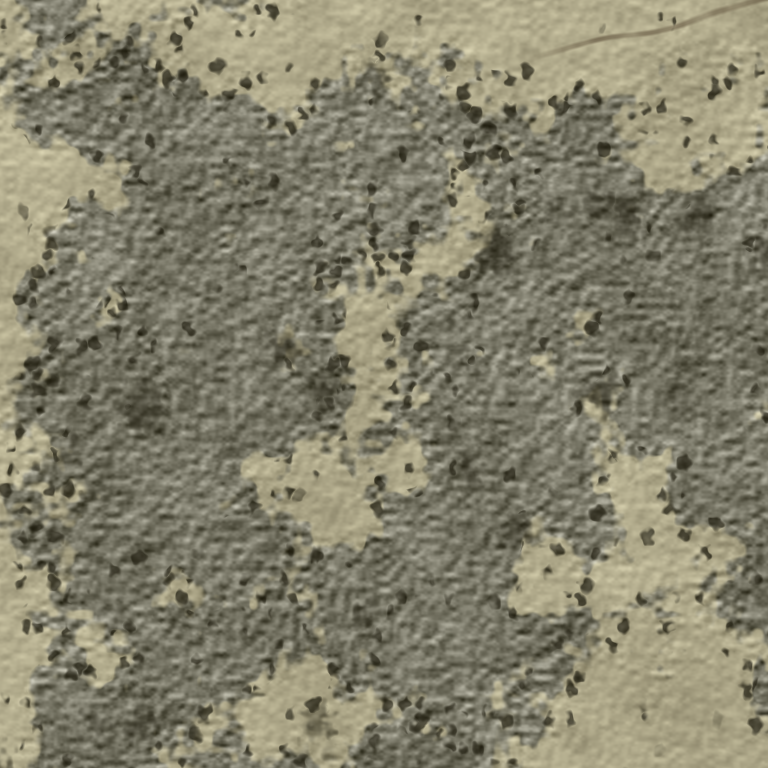
Write a three.js fragment shader that draws this texture.

```glsl
// Dry scrubland from above: grey brush, frayed pale sand clearings and dark shrubs.
varying vec2 vUv;

#define SAND vec3(0.685, 0.66, 0.54)
#define SCRUB vec3(0.465, 0.458, 0.395)
#define SHRUB vec3(0.19, 0.18, 0.125)
#define TRACK vec3(0.42, 0.37, 0.28)
#define GRAIN_SCALE vec2(105.0, 135.0)
#define SCRUB_RELIEF 0.23
#define SAND_RELIEF 0.09
#define FRAY 0.07
#define BUSH_CELLS 52.0
#define THICKET_CELLS 17.0

float hash(vec2 p) {
  vec3 q = fract(vec3(p.xyx) * 0.1031);
  q += dot(q, q.yzx + 33.33);
  return fract((q.x + q.y) * q.z);
}

float noise(vec2 p) {
  vec2 i = floor(p);
  vec2 f = fract(p);
  f = f * f * (3.0 - 2.0 * f);
  float low = mix(hash(i), hash(i + vec2(1.0, 0.0)), f.x);
  float high = mix(hash(i + vec2(0.0, 1.0)), hash(i + 1.0), f.x);
  return mix(low, high, f.y);
}

float fbm(vec2 p) {
  float sum = 0.0;
  float weight = 0.53;
  for (int i = 0; i < 4; i++) {
    sum += weight * noise(p);
    p = mat2(1.6, 1.2, -1.2, 1.6) * p + 17.3;
    weight *= 0.5;
  }
  return sum;
}

// Broad clearings: positive inside, falling below zero in the brush.
float clearings(vec2 p) {
  float margin = 0.075 + 0.05 * cos(12.57 * (p.y - 0.22)) - p.x;
  float plateau = min(p.y - 0.955 + 0.15 * p.x, p.x - 0.13);
  float stripCentre = mix(0.43, 0.52, smoothstep(0.4, 0.6, p.y));
  float strip = 0.025 + 0.07 * cos(20.27 * (p.y - 0.68)) - abs(p.x - stripCentre);
  float drop = 0.46 - p.y;
  float fan = 0.48 * drop - abs(p.x - 0.8 - 0.2 * drop);
  return max(max(margin, plateau), max(strip, fan));
}

// Scattered ragged blobs, one per cell, present where density beats the cell's hash.
float blobs(vec2 uv, float cells, float density, float softness) {
  vec2 p = uv * cells;
  p += 0.5 * (vec2(noise(uv * 120.0), noise(uv * 120.0 + 40.0)) - 0.5);
  vec2 home = floor(p);
  float cover = 0.0;
  for (int y = -1; y <= 1; y++) {
    for (int x = -1; x <= 1; x++) {
      vec2 cell = home + vec2(float(x), float(y));
      vec2 centre = cell + 0.15 + 0.7 * vec2(hash(cell + 3.7), hash(cell + 91.3));
      float radius = mix(0.2, 0.44, hash(cell + 57.1));
      float chance = hash(cell + 23.9);
      float present = smoothstep(chance, chance + 0.05, density);
      float d = length((p - centre) * vec2(1.0, 0.85));
      cover = max(cover, present * (1.0 - smoothstep(radius - softness, radius + softness, d)));
    }
  }
  return cover;
}

void main() {
  vec2 uv = vUv;

  // Clearing mask, warped broadly and frayed at grain size
  vec2 warp = vec2(fbm(uv * 7.0), fbm(uv * 7.0 + 31.0)) - 0.5;
  float field = max(clearings(uv + 0.12 * warp), -0.085);
  field += 0.34 * (fbm(uv * 13.0 + 5.0) - 0.5);
  float frayed = field + FRAY * (noise(uv * 85.0) - 0.5);
  float sand = smoothstep(-0.018, 0.022, frayed);
  float fringe = exp(-field * field / 0.0022);

  // Side-lit grain, a little wider than tall
  vec2 g = uv * GRAIN_SCALE + 1.5 * warp;
  float relief = noise(g) - noise(g + vec2(-0.45, 0.85));
  relief += 0.4 * (noise(g * 2.1 + 9.0) - 0.5);
  float clumps = noise(uv * 48.0 + 70.0) - 0.5;
  float drift = fbm(uv * vec2(9.0, 12.0) + 50.0) - 0.5;

  // Ground colours
  float scrubTone = SCRUB_RELIEF * relief + 0.11 * clumps + 0.16 * drift;
  float ripple = noise(mat2(0.9, 0.4, -0.4, 0.9) * uv * vec2(24.0, 70.0)) - 0.5;
  float sandTone = SAND_RELIEF * relief + 0.06 * ripple + 0.15 * drift;
  vec3 color = mix(SCRUB + scrubTone, SAND + sandTone * vec3(1.0, 1.0, 0.9), sand);
  color += fringe * 0.09 * relief;

  // Faint worn track across the upper clearing
  float trackLine = 0.925 + 0.25 * (uv.x - 0.7) + 0.02 * (noise(uv * 14.0) - 0.5);
  float track = 1.0 - smoothstep(0.001, 0.006, abs(uv.y - trackLine));
  track *= smoothstep(0.68, 0.74, uv.x) * (0.4 + 0.6 * noise(uv * 45.0));
  color = mix(color, TRACK, 0.8 * track);

  // Small bushes gather on the fringes, hazier thickets in loose groups
  float bush = blobs(uv, BUSH_CELLS, 0.055 + 0.24 * fringe, 0.14);
  float group = smoothstep(0.45, 0.7, noise(uv * 6.0 + 12.0));
  float thicket = blobs(uv + 0.37, THICKET_CELLS, 0.04 + 0.16 * group, 0.2);
  thicket *= 0.4 + 0.6 * noise(uv * 75.0 + 20.0);
  float shade = max(0.82 * bush, 0.85 * thicket);
  color = mix(color, SHRUB + 0.1 * relief, shade);

  gl_FragColor = vec4(clamp(color, 0.0, 1.0), 1.0);
}
```
